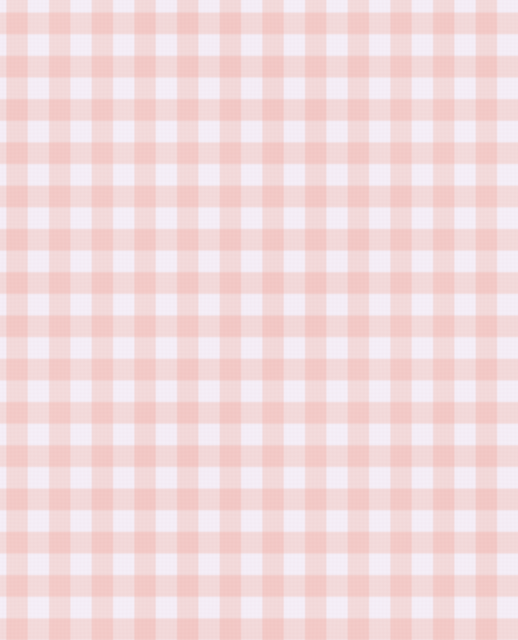
Give the GLSL for this pattern, as a Shadertoy shader.

```glsl
#define CHECKS vec2(15.0, 14.79)      // repeats per canvas height, along x and y
#define BAND_CENTER vec2(0.401, 0.25) // first band centre, in repeats
#define BAND_HALF 0.25                // half width of a band, in repeats
#define EDGE_SOFT 0.028
#define THREADS 11.0                  // threads per repeat
#define THREAD_DEPTH 0.004
#define TONE_DEPTH 0.004
#define GROUND vec3(0.957, 0.929, 0.963)
#define SINGLE vec3(0.950, 0.850, 0.853)
#define DOUBLE vec3(0.950, 0.787, 0.777)

// Coverage of the vertical (x) and horizontal (y) dyed bands
vec2 bandCoverage(vec2 p, vec2 pixel) {
    vec2 dist = abs(fract(p - BAND_CENTER + 0.5) - 0.5);
    vec2 soft = max(vec2(EDGE_SOFT), 0.75 * pixel);
    return 1.0 - smoothstep(BAND_HALF - soft, BAND_HALF + soft, dist);
}

// Crossed threads, slightly bent, fading out when finer than the pixels
float weave(vec2 p, vec2 pixel) {
    vec2 bend = 0.4 * sin(p.yx * vec2(5.3, 4.7) + 1.7 * sin(p * 1.9));
    vec2 threads = sin(6.2832 * THREADS * p + bend);
    vec2 visible = 1.0 - smoothstep(0.25, 0.5, THREADS * pixel);
    return dot(threads, visible);
}

// Slow unevenness of the dye
float dyeTone(vec2 p) {
    float tone = sin(p.x * 0.83 + 1.4 * sin(p.y * 0.47));
    tone += 0.6 * sin(p.y * 1.31 + 1.2 * sin(p.x * 1.13));
    return tone + 0.4 * sin(p.x * 3.7 - p.y * 2.9);
}

void mainImage(out vec4 fragColor, in vec2 fragCoord) {
    vec2 pixel = CHECKS / iResolution.y;
    vec2 p = fragCoord * pixel;

    // One band gives the middle tint, two crossing bands the deep tint
    vec2 band = bandCoverage(p, pixel);
    vec3 alongX = mix(GROUND, SINGLE, band.x);
    vec3 crossing = mix(SINGLE, DOUBLE, band.x);
    vec3 color = mix(alongX, crossing, band.y);

    // Cloth texture, stronger where dyed
    float dye = 0.5 * (band.x + band.y);
    color += THREAD_DEPTH * weave(p, pixel) * vec3(0.5, 1.0, 1.0);
    color += TONE_DEPTH * dyeTone(p) * mix(0.4, 1.0, dye) * vec3(0.3, 1.0, 1.0);
    fragColor = vec4(clamp(color, 0.0, 1.0), 1.0);
}
```
